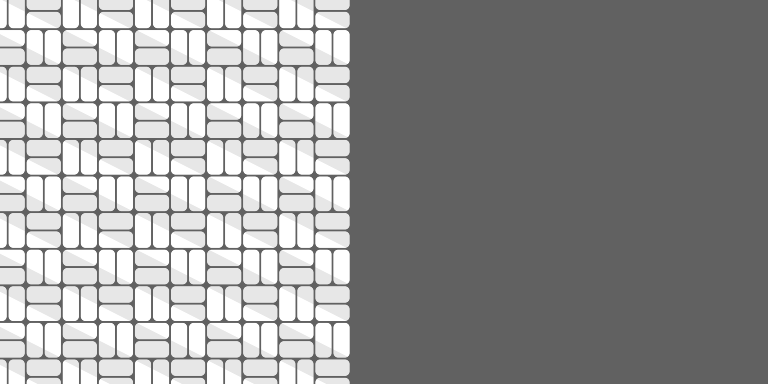
Write a Shadertoy shader that draws this pattern.

```glsl
// Glossy basket-weave tiles on the left, plain grey grout on the right.

float roundedBox(vec2 p, vec2 halfSize, float radius) {
    vec2 d = abs(p) - halfSize + radius;
    return length(max(d, 0.0)) + min(max(d.x, d.y), 0.0) - radius;
}

void mainImage(out vec4 fragColor, in vec2 fragCoord) {
    vec2 uv = fragCoord / iResolution.y;
    vec2 pitch = vec2(0.0940, 0.0953);
    float pixel = 1.0 / (iResolution.y * pitch.x);

    // Weave cells, counted rightward and downward
    vec2 weave = (vec2(uv.x, 1.0 - uv.y) - vec2(0.0669, 0.0760)) / pitch;
    vec2 cell = floor(weave);
    vec2 local = weave - cell;

    // Each cell holds a pair of bricks, turned in a checkerboard
    bool upright = mod(cell.x + cell.y, 2.0) < 0.5;
    vec2 brick = upright ? local : local.yx;
    brick.x = mod(brick.x, 0.5);
    float edge = roundedBox(brick - vec2(0.25, 0.5), vec2(0.225, 0.475), 0.13);
    float brickMask = smoothstep(0.5, -0.5, edge / pixel);
    brickMask *= 1.0 - step(9.0, cell.x);

    // A slanted white sheen crosses every block of two by two cells
    vec2 block = mod(weave - 1.0, 2.0);
    float slant = block.y - 0.5 * block.x;
    float sheenEdge = abs(slant - 0.51) - 0.48;
    float sheen = smoothstep(0.6, -0.6, sheenEdge / pixel);

    vec3 grout = vec3(0.38);
    vec3 glaze = mix(vec3(0.905), vec3(1.0), sheen);
    fragColor = vec4(mix(grout, glaze, brickMask), 1.0);
}
```
